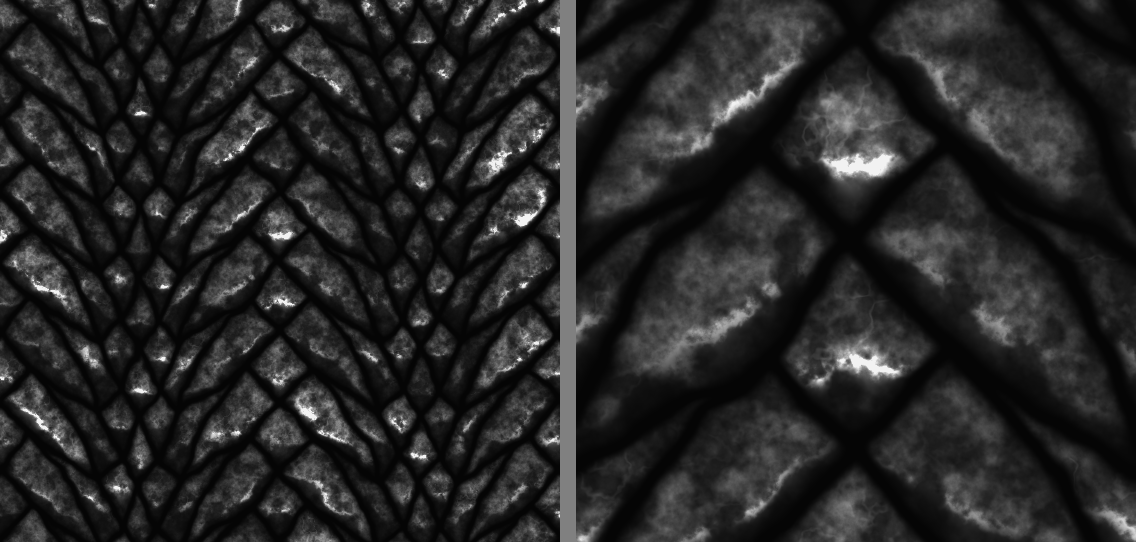
Left: the whole. Right: its middle third, enlarged.
Reproduce this texture procedurally as a Shadertoy shader.

```glsl
float hash(vec2 p) {
    vec3 q = fract(p.xyx * vec3(0.1031, 0.1030, 0.0973));
    q += dot(q, q.yzx + 33.33);
    return fract((q.x + q.y) * q.z);
}

float noise(vec2 p) {
    vec2 i = floor(p), f = fract(p);
    f = f * f * (3.0 - 2.0 * f);
    return mix(mix(hash(i), hash(i + vec2(1, 0)), f.x),
               mix(hash(i + vec2(0, 1)), hash(i + vec2(1, 1)), f.x), f.y);
}

float fbm(vec2 p) {
    float sum = 0.0, amp = 0.53;
    for (int i = 0; i < 4; i++) {
        sum += amp * noise(p);
        p = mat2(1.6, 1.2, -1.2, 1.6) * p + 7.3;
        amp *= 0.5;
    }
    return sum;
}

// Signed distance to the bowed line a-b, positive on the inner side of a scale
float edgeDistance(vec2 p, vec2 a, vec2 b, float bow) {
    vec2 e = b - a, w = p - a;
    float t = clamp(dot(w, e) / dot(e, e), 0.0, 1.0);
    return (e.x * w.y - e.y * w.x) / length(e) + bow * 4.0 * t * (1.0 - t);
}

void mainImage(out vec4 fragColor, in vec2 fragCoord) {
    vec2 uv = fragCoord / iResolution.xy;
    vec2 pos = vec2(uv.x * 8.0, (1.0 - uv.y) * 7.8);
    vec2 grain = pos;
    pos += 0.10 * (vec2(noise(pos * 2.3 + 5.0), noise(pos * 2.3 + 41.0)) - 0.5);
    pos += 0.04 * (vec2(noise(pos * 7.0 + 9.0), noise(pos * 7.0 + 71.0)) - 0.5);

    // Mirror each spine; columns run from the spine (0) to the valley (4)
    float across = pos.x - 4.0 * round(pos.x / 4.0);
    float side = across < 0.0 ? -1.0 : 1.0;
    vec2 p = vec2(abs(across), pos.y);
    vec2 column[5] = vec2[5](vec2(0.0, 0.268), vec2(0.43, -0.205), vec2(1.42, 0.42),
                             vec2(1.74, 0.10), vec2(2.0, -0.51));

    // Find the scale that holds this point
    float depth = -1.0;
    vec2 local = vec2(0), id = vec2(0);
    int kind = 0;
    for (int k = 0; k < 5; k++) {
        vec2 c = column[k];
        vec2 inner = k > 0 ? column[k - 1] - vec2(0, 0.5) : vec2(-1, 1) * column[1] + vec2(0, 0.5);
        vec2 outer = k < 4 ? column[k + 1] + vec2(0, 0.5) : vec2(4, 0) + vec2(-1, 1) * column[3] - vec2(0, 0.5);
        vec2 top = c - vec2(0, 0.5), bottom = c + vec2(0, 0.5);
        vec2 axis = normalize(outer - inner);
        float swell = k == 1 ? 0.14 : 0.0, pinch = k == 2 ? -0.14 : 0.0;
        for (int j = -1; j <= 1; j++) {
            float row = round(p.y - c.y) + float(j);
            vec2 s = p - vec2(0, row);
            vec4 d = vec4(edgeDistance(s, inner, top, 0.0), edgeDistance(s, top, outer, swell),
                          edgeDistance(s, outer, bottom, 0.0), edgeDistance(s, bottom, inner, pinch));
            float rounded = -log(dot(exp(-42.0 * d), vec4(1))) / 42.0;
            if (rounded > depth) {
                depth = rounded;
                kind = k;
                vec2 l = s - 0.25 * (inner + outer + top + bottom);
                local = vec2(dot(l, axis), axis.x * l.y - axis.y * l.x);
                id = vec2(round((pos.x - (p.x - c.x) * side) * 8.0), row) + 50.0;
            }
        }
    }

    // Stone-like mottling and a wandering ridge
    float rough = fbm(grain * 7.0 + id * 3.7);
    float mottle = clamp((rough - 0.5) * 2.6 + 0.5, 0.0, 1.0);
    float grit = fbm(grain * 24.0 + id * 1.9);
    float vein = smoothstep(0.06, 0.0, abs(fbm(grain * 6.0 + id * 5.1) - 0.5));
    float vary = hash(id);
    bool bright = kind == 1 && side < 0.0;
    float offset = kind == 0 ? 0.13 : kind == 1 ? 0.05 : kind == 2 ? 0.0 : 0.10;
    float ridge = local.y - offset + 0.20 * (noise(grain * 4.0 + id) - 0.5) + 0.10 * (grit - 0.5);
    float along = local.x + 0.24 * (hash(id + 17.0) - 0.5);

    // Dim rim, lit crown, darker below the ridge
    float rim = smoothstep(0.01, 0.07, depth);
    float crown = smoothstep(0.02, 0.16, depth);
    float mask = 0.35 * rim + 0.65 * crown;
    float lit = smoothstep(0.06, -0.03, ridge);
    float body = (0.07 + 0.17 * lit) * (0.35 + 0.95 * mottle) * (0.65 + 0.6 * vary);
    body *= (0.45 + 1.1 * grit) * (kind == 2 ? 0.75 : kind == 1 ? 1.05 : 1.0);
    body += 0.09 * vein * lit * vary;

    // Wet glints along the ridge of slabs, in spots on small scales
    float reach = kind == 1 ? 6.0 : kind == 2 ? 14.0 : kind == 0 ? 26.0 : 90.0;
    float streak = exp(-along * along * reach);
    float shine = (0.15 + 0.85 * vary * vary) * (bright ? 1.4 : kind == 2 ? 0.5 : 1.0);
    float glow = exp(-ridge * ridge * 150.0) * streak * (0.15 + mottle) * (0.4 + 1.2 * grit);
    float core = exp(-ridge * ridge * 900.0) * streak * smoothstep(0.3, 0.75, mottle * 0.6 + grit * 0.5);
    float tone = 0.018 + mask * (0.025 + body) + crown * shine * (0.36 * glow + 1.15 * core);
    fragColor = vec4(vec3(min(tone, 0.95)), 1.0);
}
```
